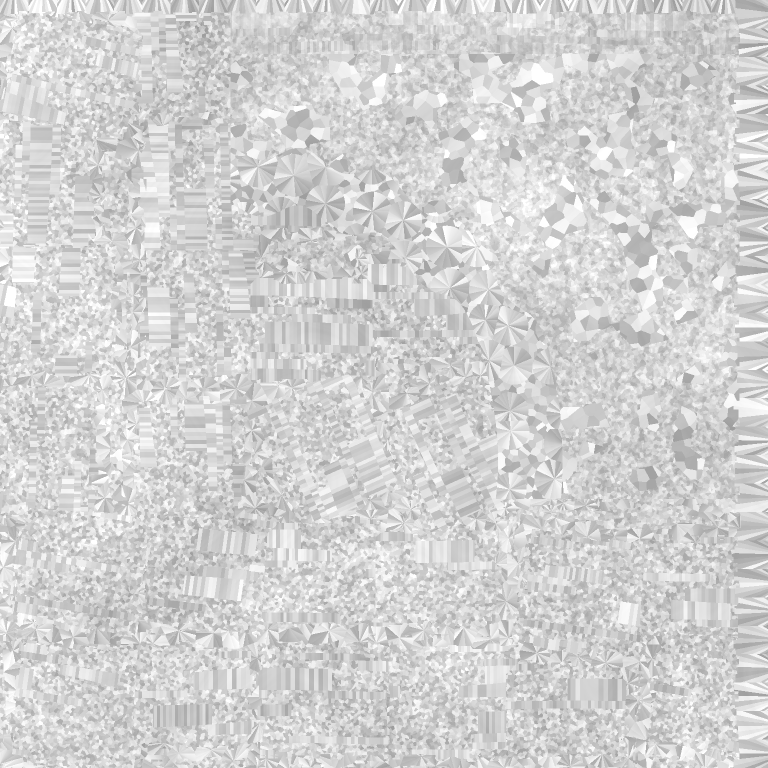
Reproduce this texture procedurally as a Shadertoy shader.

```glsl
// Pale grey collage of fine speckle, barred strips, shards and pinwheel rosettes.
// Jittered rotated patches hold the strips; cellular noise makes grain and fans,
// layered sines give the broad light and dark, and spread shards line two edges.

float hash(vec2 p) {
    vec3 q = fract(p.xyx * 0.1031);
    q += dot(q, q.yzx + 33.33);
    return fract((q.x + q.y) * q.z);
}

// Cellular noise: offset from the nearest seed (xy) and its cell (zw)
vec4 nearest(vec2 p, float jitter) {
    vec2 base = floor(p);
    vec4 best = vec4(9.0);
    for (int j = -1; j <= 1; j++)
    for (int i = -1; i <= 1; i++) {
        vec2 id = base + vec2(i, j);
        vec2 seed = vec2(hash(id), hash(id + 57.0)) - 0.5;
        vec2 d = p - id - 0.5 - jitter * seed;
        if (dot(d, d) < dot(best.xy, best.xy)) best = vec4(d, id);
    }
    return best;
}

float flakes(vec2 p) {
    return hash(nearest(p, 1.0).zw + 11.0);
}

float grain(vec2 p) {
    return 0.7 * flakes(p * 235.0) + 0.3 * flakes(p * 95.0 + 40.0);
}

// Wedges of random grey around a seed
float wedges(vec4 c) {
    float count = 13.0 + floor(12.0 * hash(c.zw + 5.0));
    float turn = atan(c.y, c.x) / 6.28319 * count;
    float wedge = mod(floor(turn), count);
    return 0.85 * hash(c.zw * 31.0 + vec2(wedge, 3.0)) + 0.15 * fract(turn);
}

// Round pinwheels with broken flakes between them
float rosettes(vec2 p) {
    vec4 c = nearest(p * 20.0, 0.55);
    float rim = 0.43 + 0.13 * hash(c.zw + 2.0);
    return length(c.xy) < rim ? wedges(c) : flakes(p * 105.0);
}

// Uneven rows, some cut into crosswise bars and some left as speckle
float strips(vec2 q, float barShare) {
    float y = q.y * 66.0;
    float row = floor(y + 0.45 * sin(y * 1.7) + 0.3 * sin(q.x * 9.0));
    float run = floor(q.x * 13.0 + 7.0 * hash(vec2(row, 8.0)));
    if (hash(vec2(row, run)) > barShare) return grain(q + 3.0);
    float bar = floor(q.x * (150.0 + 130.0 * hash(vec2(row, 4.0))));
    return 0.4 * hash(vec2(row, 21.0)) + 0.6 * hash(vec2(bar, row + 90.0));
}

// Shards that converge toward an edge band; depth runs across the band
float edgeShards(float along, float depth) {
    float group = floor(along * 27.0);
    float spread = (fract(along * 27.0) - 0.5) / (0.35 + 16.0 * depth);
    return hash(vec2(floor(spread * 5.0 + hash(vec2(group, 1.0))), group + 60.0));
}

float clouds(vec2 p) {
    float sum = 0.0, amp = 0.5;
    p *= 9.0;
    for (int i = 0; i < 6; i++) {
        p += 0.7 * sin(p.yx * 1.3 + float(i));
        sum += amp * sin(p.x) * cos(p.y + 1.0);
        p = mat2(1.3, 1.2, -1.2, 1.3) * p + 2.3;
        amp *= 0.72;
    }
    return sum;
}

// Ground of mixed flakes and speckle, coarser toward the upper right
float ground(vec2 p) {
    float coarse = smoothstep(0.7, 1.6, p.x + p.y);
    float pick = flakes(p * 34.0);
    if (pick < 0.12 + 0.22 * coarse) return flakes(p * 72.0);
    return mix(grain(p), flakes(p * 120.0), 0.45 * coarse);
}

float collage(vec2 p) {
    float jag = hash(floor(p.yy * vec2(90.0, 30.0)));
    if (p.x > 0.955 + 0.009 * jag) return edgeShards(p.y, 1.0 - p.x);
    if (p.y > 0.981 + 0.005 * hash(floor(p.xx * 80.0))) return edgeShards(p.x, 1.0 - p.y);

    // Rosettes follow an arc; beyond it the field stays open
    float arc = length(p - vec2(0.33, 0.4)) - 0.365;
    bool upper = p.x > 0.3 && p.y > 0.35;
    if (upper && abs(arc + 0.01 * sin(p.x * 60.0)) < 0.037) return rosettes(p);
    if (upper && arc > 0.0) return p.y > 0.93 ? mix(strips(p, 0.6), ground(p), 0.4) : ground(p);

    // Nearest rotated rectangle from a jittered grid
    float edge = 1.0, share = 0.0;
    vec2 local = p;
    for (int j = -1; j <= 1; j++)
    for (int i = -1; i <= 1; i++) {
        vec2 id = floor(p * 6.0) + vec2(i, j);
        float r = hash(id + 70.0);
        vec2 mid = (id + 0.5 + 0.3 * (vec2(r, hash(id + 19.0)) - 0.5)) / 6.0;
        float angle = r < 0.4 ? 0.0 : r < 0.7 ? -1.15 : -0.33;
        if (mid.x < 0.3) angle = r < 0.75 ? 1.5708 : -0.2;
        if (mid.y < 0.27) angle = r < 0.65 ? 0.0 : -0.14;
        vec2 q = mat2(cos(angle), -sin(angle), sin(angle), cos(angle)) * (p - mid);
        vec2 box = abs(q) - vec2(0.085, 0.06 + 0.02 * r);
        float d = max(box.x, box.y);
        if (d < edge) {
            edge = d;
            local = q + id;
            share = (mid.y < 0.27 || mid.x < 0.12) ? 0.24 : 0.5;
        }
    }
    edge += 0.012 * (flakes(p * 65.0) - 0.5);
    if (edge < 0.0) return strips(local, share);
    return edge < 0.016 ? wedges(nearest(p * 32.0, 1.0)) : ground(p);
}

void mainImage(out vec4 fragColor, in vec2 fragCoord) {
    float grey = 0.0;
    // Four samples per pixel smooth the edges
    for (int k = 0; k < 4; k++) {
        vec2 offset = vec2(k % 2, k / 2) * 0.5 - 0.25;
        vec2 p = (fragCoord + offset) / iResolution.xy;
        float light = 0.05 * clouds(p) + 0.035 * exp(-40.0 * p.x * p.x);
        light += 0.09 * exp(-160.0 * dot(p - vec2(0.68, 0.73), p - vec2(0.68, 0.73)));
        grey += min(0.818 + light + 0.34 * (collage(p) - 0.5), 1.0);
    }
    fragColor = vec4(vec3(grey / 4.0), 1.0);
}
```
